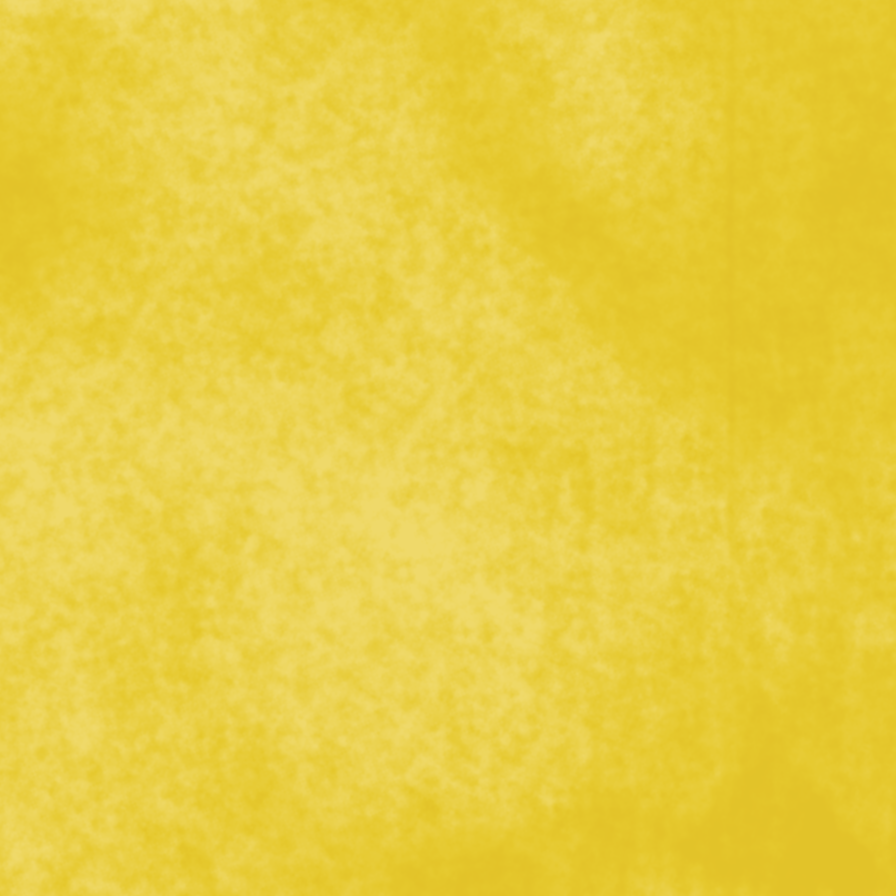
This texture is drawn by a Shadertoy shader. Its source:

```glsl
// Yellow watercolour wash on grainy paper, with soft folds and faint vertical streaks.
#define DEEP vec3(0.888, 0.764, 0.160)
#define BODY vec3(0.900, 0.788, 0.176)
#define PALE vec3(0.938, 0.852, 0.415)
#define BASE_LIGHT 0.36
#define CLOUD_AMOUNT 0.70
#define GRAIN_AMOUNT 1.15
#define GRAIN_SCALE 84.0
#define MOTTLE_AMOUNT 0.50
#define STREAK_AMOUNT 0.42

float hash(vec2 p) {
    return fract(sin(dot(p, vec2(127.1, 311.7))) * 43758.5453);
}

float noise(vec2 p) {
    vec2 i = floor(p), f = fract(p);
    f = f * f * (3.0 - 2.0 * f);
    return mix(mix(hash(i), hash(i + vec2(1, 0)), f.x),
               mix(hash(i + vec2(0, 1)), hash(i + vec2(1, 1)), f.x), f.y);
}

// Fractal noise centred on zero, turned at every octave
float fbm(vec2 p, int octaves) {
    float sum = 0.0, gain = 0.5;
    for (int i = 0; i < octaves; i++) {
        sum += gain * (noise(p) - 0.5);
        p = mat2(1.6, 1.2, -1.2, 1.6) * p + 17.3;
        gain *= 0.55;
    }
    return sum;
}

// Soft elliptic patch; its first radius lies along the angle
float patchAt(vec2 p, vec2 centre, vec2 radius, float angle) {
    float c = cos(angle), s = sin(angle);
    vec2 q = mat2(c, -s, s, c) * (p - centre) / radius;
    return exp(-dot(q, q));
}

// Crease from a to b: a crisp edge that fades away on its right-hand side
float fold(vec2 p, vec2 a, vec2 b, float width) {
    vec2 dir = normalize(b - a);
    float along = dot(p - a, dir) / length(b - a);
    float side = dot(p - a, vec2(dir.y, -dir.x));
    float ends = smoothstep(-0.1, 0.2, along) * smoothstep(1.1, 0.8, along);
    return ends * smoothstep(-0.006, 0.008, side) * exp(-max(side, 0.0) / width);
}

// Broad pale and pigmented areas of the wash
float washLight(vec2 p) {
    float light = BASE_LIGHT;
    light += 0.36 * patchAt(p, vec2(0.38, 0.36), vec2(0.44, 0.22), -1.0);
    light += 0.32 * patchAt(p, vec2(0.03, 0.32), vec2(0.30, 0.16), 1.5);
    light += 0.24 * patchAt(p, vec2(0.27, 0.86), vec2(0.16, 0.08), -0.9);
    light += 0.34 * patchAt(p, vec2(0.69, 0.93), vec2(0.12, 0.06), -0.8);
    light += 0.20 * patchAt(p, vec2(0.72, 0.36), vec2(0.16, 0.11), 0.0);
    light -= 0.48 * patchAt(p, vec2(0.96, 0.78), vec2(0.42, 0.24), 1.5);
    light -= 0.34 * patchAt(p, vec2(0.58, 0.82), vec2(0.24, 0.07), -1.0);
    light -= 0.40 * patchAt(p, vec2(0.01, 0.83), vec2(0.18, 0.14), 1.2);
    light -= 0.30 * patchAt(p, vec2(0.18, 0.67), vec2(0.22, 0.08), -0.6);
    light -= 0.60 * patchAt(p, vec2(0.88, 0.10), vec2(0.24, 0.10), -0.9);
    light -= 0.62 * patchAt(p, vec2(0.60, 0.03), vec2(0.32, 0.08), 0.0);
    light -= 0.26 * patchAt(p, vec2(0.20, 0.28), vec2(0.15, 0.05), 1.2);
    light -= 0.28 * patchAt(p, vec2(0.33, 0.11), vec2(0.15, 0.05), -0.5);
    return light;
}

void mainImage(out vec4 fragColor, in vec2 fragCoord) {
    vec2 uv = fragCoord / iResolution.xy;
    vec2 wobble = vec2(fbm(uv * 9.0, 5), fbm(uv * 9.0 + 40.0, 5));
    vec2 p = uv + 0.13 * wobble;

    // Wash and drifting clouds, stretched along the falling diagonal
    float light = washLight(p);
    vec2 drift = vec2(dot(p, vec2(0.6, -0.8)) * 5.0, dot(p, vec2(0.8, 0.6)) * 9.0);
    light += CLOUD_AMOUNT * fbm(drift + 5.0, 4);

    // Folds in the paper and the pale ragged top edge
    vec2 creased = uv + 0.07 * wobble;
    light += 0.26 * fold(creased, vec2(0.53, 0.78), vec2(0.81, 0.48), 0.045);
    light += 0.24 * fold(creased, vec2(0.98, 0.01), vec2(0.80, 0.28), 0.06);
    float rim = 0.987 + 0.08 * wobble.y;
    light += 0.45 * smoothstep(rim - 0.008, rim + 0.010, uv.y) * smoothstep(0.40, 0.05, uv.x);

    // Vertical brush streaks, mostly right of the middle
    float streaks = fbm(vec2(uv.x * 46.0, uv.y * 7.0), 1) + fbm(vec2(uv.x * 95.0, uv.y * 13.0), 1);
    light += STREAK_AMOUNT * streaks * smoothstep(0.30, 0.75, uv.x) * smoothstep(0.95, 0.45, uv.y);
    float seamX = uv.x + 0.008 * wobble.x;
    light -= 0.12 * exp(-pow((seamX - 0.51) / 0.014, 2.0)) * smoothstep(0.30, 0.75, uv.y);
    light -= 0.16 * exp(-pow((seamX - 0.816) / 0.005, 2.0)) * smoothstep(0.22, 0.35, uv.y);

    // Fine paper grain over coarser mottling, weaker where the pigment is dense
    vec2 tilted = mat2(0.8, 0.6, -0.6, 0.8) * uv;
    float grain = GRAIN_AMOUNT * fbm(tilted * GRAIN_SCALE, 3);
    grain += MOTTLE_AMOUNT * fbm(tilted * GRAIN_SCALE * 0.36 + 9.0, 2);
    light += grain * mix(0.42, 1.0, smoothstep(-0.05, 0.40, light));

    // Pigment ramp: dense paint settles to a smooth floor
    vec3 color = mix(BODY, PALE, smoothstep(-0.10, 1.10, light) * 0.5 + 0.5 * clamp(light, 0.0, 1.0));
    color = mix(color, DEEP, smoothstep(0.10, -0.30, light));
    fragColor = vec4(color, 1.0);
}
```
